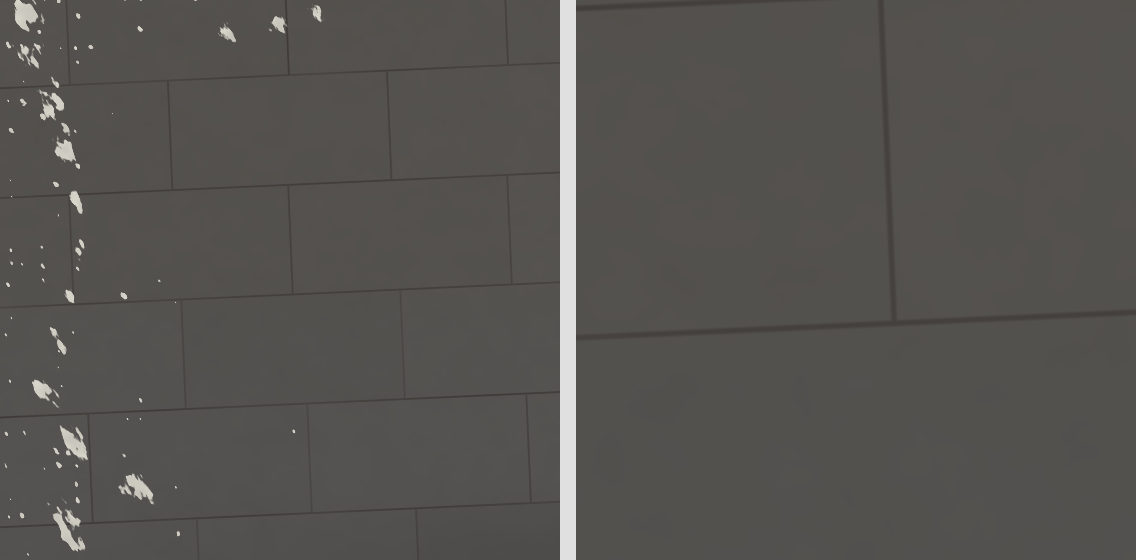
Left, the full canvas; right, a detail of the centre.
Reproduce this texture procedurally as a three.js fragment shader.

```glsl
varying vec2 vUv;

float hash(vec2 p) {
  return fract(sin(dot(p, vec2(127.1, 311.7))) * 43758.5453);
}

float noise(vec2 p) {
  vec2 cell = floor(p);
  vec2 f = fract(p);
  f = f * f * (3.0 - 2.0 * f);
  float low = mix(hash(cell), hash(cell + vec2(1.0, 0.0)), f.x);
  float high = mix(hash(cell + vec2(0.0, 1.0)), hash(cell + vec2(1.0, 1.0)), f.x);
  return mix(low, high, f.y);
}

float fbm(vec2 p) {
  return 0.55 * noise(p) + 0.3 * noise(p * 2.1 + 7.3) + 0.15 * noise(p * 4.3 + 3.1);
}

// Coordinates along and across the slanted direction of the flaking
vec2 alongGrain(vec2 p) {
  vec2 grain = vec2(0.5, -0.866);
  return vec2(dot(p, grain), dot(p, vec2(-grain.y, grain.x)));
}

// Soft line from the distance to its centre
float softLine(float dist, float halfWidth) {
  return 1.0 - smoothstep(halfWidth * 0.25, halfWidth * 1.6, dist);
}

float edgeDistance(float t) {
  return min(fract(t), 1.0 - fract(t));
}

// Brick coordinates: x in bricks, y in rows counted downward
vec2 brickSpace(vec2 p, vec2 size, float tilt) {
  float v = (0.8424 + tilt * p.x - p.y) / size.y + 1.0;
  float row = floor(v);
  float shift = 0.409 + 0.47 * mod(row, 2.0) - 0.027 * sin(row);
  return vec2((p.x + 0.042 * p.y) / size.x - shift, v);
}

float joints(vec2 brick, vec2 size, vec2 p) {
  float bedId = floor(brick.y + 0.5);
  vec2 headId = vec2(floor(brick.x + 0.5), floor(brick.y));
  float bedStrength = mix(0.55, 0.85, hash(vec2(bedId, 4.7)));
  bedStrength *= 0.7 + 0.5 * noise(vec2(p.x * 7.0, bedId * 5.0));
  float headStrength = mix(0.35, 0.8, hash(headId + 2.3));
  float bed = softLine(edgeDistance(brick.y) * size.y, 0.0018) * bedStrength;
  float head = softLine(edgeDistance(brick.x) * size.x, 0.0018) * headStrength;
  return max(bed, head);
}

// Falls from 1 at the centre of a flaked patch to 0 at its rim
float patchField(vec2 p, vec2 centre, float radius) {
  return 1.0 - length(alongGrain(p - centre) * vec2(0.75, 1.3)) / radius;
}

// Ragged flakes down the left side and a short trail along the top
float flakes(vec2 p) {
  float field = -2.0;
  for (int i = 0; i < 12; i++) {
    float k = float(i);
    float bulge = 0.2 * exp(-(k - 10.0) * (k - 10.0));
    vec2 centre = vec2(0.09 + 0.05 * sin(k * 0.55 - 1.0) + bulge, 0.97 - 0.083 * k);
    float radius = mix(0.018, 0.041, 0.5 + 0.5 * cos(k * 0.546));
    field = max(field, patchField(p, centre, radius));
  }
  for (int j = 0; j < 3; j++) {
    float k = float(j);
    vec2 centre = vec2(0.41 + 0.08 * k, 0.945 + 0.014 * k);
    field = max(field, patchField(p, centre, 0.027 - 0.005 * k));
  }
  float ragged = fbm(alongGrain(p) * vec2(38.0, 80.0)) - 0.5;
  return smoothstep(0.0, 0.25, field - 0.42 + 2.3 * ragged);
}

// Small scattered specks, one at most in each cell
float specks(vec2 p, float cellSize) {
  vec2 id = floor(p / cellSize);
  vec2 jitter = vec2(hash(id + 11.3), hash(id + 27.9));
  vec2 centre = (id + 0.3 + 0.4 * jitter) * cellSize;
  float leftSide = 0.3 * exp(-p.x * p.x / 0.03);
  float topBand = 0.12 * smoothstep(0.84, 0.97, p.y) * (1.0 - smoothstep(0.5, 0.65, p.x));
  float present = step(hash(id + 5.1), leftSide + topBand);
  float pick = hash(id + 41.7);
  float radius = mix(0.0015, 0.0065, pick * pick) * (0.5 + noise(p * 190.0));
  float dist = length(alongGrain(p - centre) * vec2(0.9, 1.5));
  return present * (1.0 - smoothstep(radius - 0.001, radius + 0.001, dist));
}

void main() {
  vec3 paintGrey = vec3(0.330, 0.320, 0.306);
  vec3 coolGrey = vec3(0.326, 0.322, 0.314);
  vec3 jointBrown = vec3(0.235, 0.215, 0.205);
  vec3 flakeCream = vec3(0.82, 0.81, 0.77);

  vec2 brickSize = vec2(0.392, 0.196);
  vec2 brick = brickSpace(vUv, brickSize, 0.0456);

  // Painted bricks with faint tint and mottling
  vec3 color = mix(coolGrey, paintGrey, smoothstep(0.1, 0.7, vUv.y));
  color += 0.008 * (hash(floor(brick)) - 0.5);
  color += 0.010 * (fbm(vUv * 28.0) - 0.5);
  color *= 1.0 - 0.07 * vUv.x * (1.0 - smoothstep(0.0, 0.16, vUv.y));

  // Joints, then bare spots where the paint has come off
  color = mix(color, jointBrown, joints(brick, brickSize, vUv));
  float bare = max(flakes(vUv), specks(vUv, 0.03));
  vec3 bareColor = flakeCream * (0.94 + 0.1 * noise(vUv * 60.0));
  color = mix(color, bareColor, bare);

  gl_FragColor = vec4(color, 1.0);
}
```
